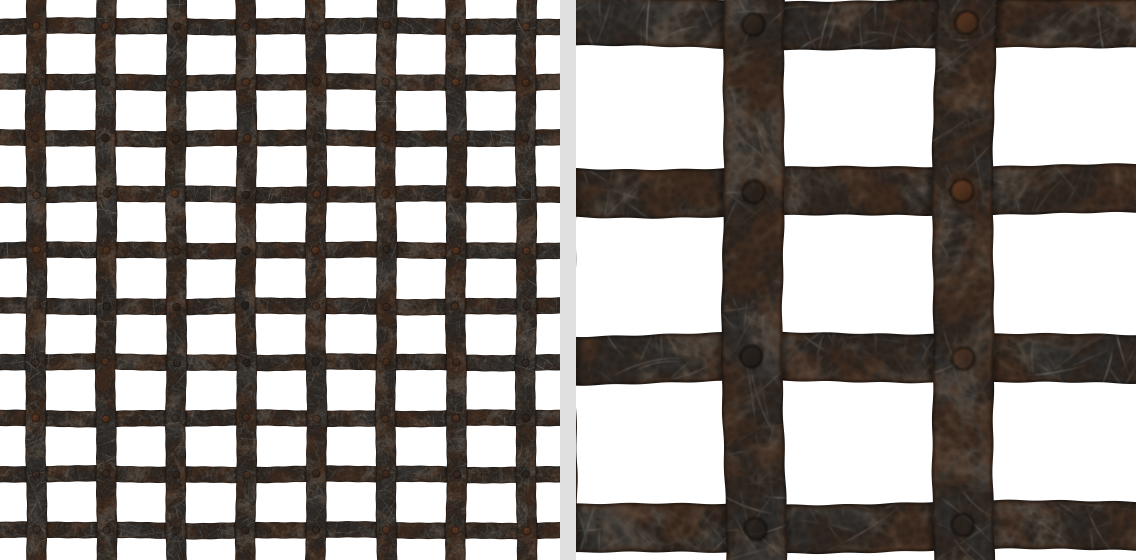
Left, the full canvas; right, a detail of the centre.
Write a WebGL 2 fragment shader that draws this pattern.

```glsl
#version 300 es
precision highp float;
// Seamless lattice of worn, riveted dark iron straps over white.

uniform vec2 u_resolution;
out vec4 fragColor;

const float TAU = 6.28318;
const vec2 BARS = vec2(8.0, 10.0);           // bars across and down
const vec2 PHASE = vec2(0.516, 0.53);        // bar centre within its cell
const vec2 HALF_WIDTH = vec2(0.0181, 0.0145);
const float RIVET_RADIUS = 0.0066;

const vec3 WHITE = vec3(1.0);
const vec3 DARK_IRON = vec3(0.175, 0.142, 0.120);
const vec3 MID_IRON = vec3(0.230, 0.200, 0.172);
const vec3 BARE_IRON = vec3(0.310, 0.275, 0.245);
const vec3 COLD_IRON = vec3(0.165, 0.172, 0.172);
const vec3 RUST = vec3(0.320, 0.185, 0.105);
const vec3 SCRATCH = vec3(0.430, 0.400, 0.370);

vec2 hash2(vec2 p) {
  vec3 q = fract(p.xyx * vec3(0.1031, 0.1030, 0.0973));
  q += dot(q, q.yzx + 33.33);
  return fract((q.xx + q.yz) * q.zy);
}

// Distance to the nearest scattered point; wraps after n cells.
float cellular(vec2 uv, float n) {
  vec2 p = uv * n, cell = floor(p);
  float nearest = 2.0;
  for (int y = -1; y <= 1; y++)
    for (int x = -1; x <= 1; x++) {
      vec2 c = cell + vec2(x, y);
      nearest = min(nearest, length(c + hash2(mod(c, n) + n) - p));
    }
  return nearest;
}

// Layered cellular noise, warped by sines so that no round cells show.
float grime(vec2 uv, float n) {
  uv += 0.006 * sin(TAU * (uv.yx * 9.0 + 0.3 * sin(TAU * uv * 5.0)));
  return 0.36 * cellular(uv, n) + 0.28 * cellular(uv, n * 2.0 + 3.0)
       + 0.21 * cellular(uv, n * 5.0 + 1.0) + 0.15 * cellular(uv, n * 11.0);
}

// Thin, bent strokes: one at random in each of n by n wrapping cells.
float scratches(vec2 uv, float n, float pixel) {
  vec2 p = uv * n, cell = floor(p);
  float width = max(0.0013, pixel) * n, mark = 0.0;
  for (int y = -1; y <= 1; y++)
    for (int x = -1; x <= 1; x++) {
      vec2 c = cell + vec2(x, y), id = mod(c, n);
      vec2 look = hash2(id + 71.0);
      float angle = look.x * TAU;
      vec2 dir = vec2(cos(angle), sin(angle)), v = p - c - hash2(id + 13.0);
      float along = dot(v, dir);
      float across = dot(v, vec2(-dir.y, dir.x)) + (look.y - 0.5) * 0.4 * along * along;
      float stroke = 1.0 - smoothstep(0.0, width, abs(across));
      mark = max(mark, stroke * look.y * (1.0 - smoothstep(0.35, 0.95, abs(along))));
    }
  return mark;
}

// Signed offset from the centre line of the nearest, slightly crooked bar.
float barOffset(float across, float along, float count, float phase, float id) {
  vec2 r = hash2(vec2(id, count));
  float bend = 0.0011 * sin(TAU * (along * 2.0 + r.x)) + 0.0007 * sin(TAU * (along * 5.0 + r.y))
             + 0.0003 * sin(TAU * (along * 31.0 + r.x));
  return across - (id + phase) / count - bend;
}

// Worn metal with dark rims; inset is the distance in from the bar edge.
vec3 iron(vec2 uv, vec2 seed, float inset, float pixel) {
  vec2 p = uv + seed;
  float wear = grime(p, 17.0), stain = grime(p.yx + 0.37, 9.0);
  float grain = cellular(p, 190.0);
  vec3 color = mix(DARK_IRON, MID_IRON, smoothstep(0.36, 0.50, wear));
  color = mix(color, BARE_IRON, 0.75 * smoothstep(0.49, 0.58, wear));
  color = mix(color, COLD_IRON, 0.55 * smoothstep(0.44, 0.56, stain));
  color = mix(color, RUST, 0.35 * smoothstep(0.40, 0.28, stain));
  float mark = max(scratches(p, 19.0, pixel), 0.8 * scratches(p + 0.21, 37.0, pixel));
  mark = max(mark, 0.7 * scratches(p.yx + 0.43, 61.0, pixel));
  color = mix(color, SCRATCH, 0.6 * mark * smoothstep(0.30, 0.52, stain));
  color *= 0.88 + 0.28 * grain;
  float rim = 1.0 - smoothstep(0.001, 0.0045, inset);
  color = mix(color, RUST * 0.8, 0.4 * rim * smoothstep(0.34, 0.50, wear));
  return color * mix(0.62, 1.0, smoothstep(0.0, 0.0025, inset));
}

// Domed head with a dark surrounding groove; some are rusty, some sunken.
vec3 addRivet(vec3 color, vec2 offset, vec2 id, float pixel) {
  vec2 look = hash2(id + 5.0);
  float d = length(offset);
  float head = 1.0 - smoothstep(RIVET_RADIUS - pixel, RIVET_RADIUS + pixel, d);
  float groove = 1.0 - smoothstep(0.0, 0.002, abs(d - RIVET_RADIUS));
  float light = 1.0 + 0.25 * dot(offset, vec2(-0.6, 0.8)) / RIVET_RADIUS;
  vec3 metal = mix(DARK_IRON * 0.75, RUST * 1.1, look.x) * light;
  color = mix(color, RUST * 0.8, 0.3 * look.x * (1.0 - smoothstep(0.005, 0.014, d)));
  color = mix(color, metal, head * (0.35 + 0.5 * look.y));
  return color * (1.0 - 0.35 * groove);
}

void main() {
  vec2 uv = gl_FragCoord.xy / u_resolution;
  float pixel = 1.0 / min(u_resolution.x, u_resolution.y);
  vec2 id = floor(uv * BARS);
  vec2 offset = vec2(barOffset(uv.x, uv.y, BARS.x, PHASE.x, id.x),
                     barOffset(uv.y, uv.x, BARS.y, PHASE.y, id.y));
  vec2 inset = HALF_WIDTH - abs(offset);
  vec2 cover = clamp(inset / pixel + 0.5, 0.0, 1.0);

  // Horizontal straps lie behind and are shaded beside the uprights.
  vec3 strap = iron(uv, hash2(vec2(id.y, 3.0)), inset.y, pixel);
  strap *= mix(0.65, 1.0, smoothstep(0.0, 0.005, -inset.x));
  vec3 upright = iron(uv, hash2(vec2(id.x, 47.0)), inset.x, pixel);
  upright = addRivet(upright, offset, id, pixel);

  vec3 color = mix(WHITE, strap, cover.y);
  fragColor = vec4(mix(color, upright, cover.x), 1.0);
}
```
